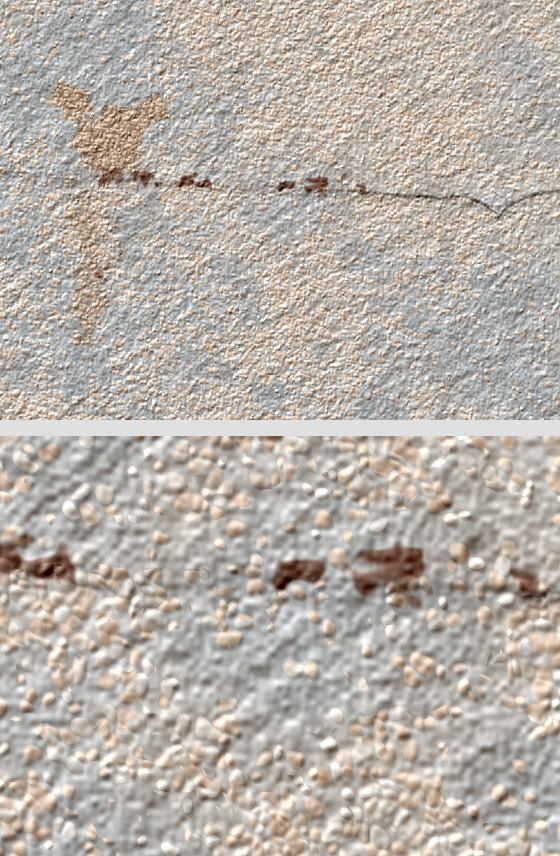
Top: the whole. Bottom: its middle third, enlarged.
Reproduce this texture procedurally as a Shadertoy shader.

```glsl
const vec3 STONE_COOL = vec3(0.665, 0.680, 0.685);
const vec3 STONE_WARM = vec3(0.735, 0.715, 0.690);
const vec3 GRAIN_PINK = vec3(0.800, 0.695, 0.605);
const vec3 GRAIN_PALE = vec3(0.800, 0.775, 0.745);
const vec3 MORTAR = vec3(0.660, 0.550, 0.450);
const vec3 RUST = vec3(0.400, 0.250, 0.190);
const vec3 SHADOW = vec3(0.330, 0.290, 0.260);
const vec3 PEBBLE = vec3(0.740, 0.735, 0.725);
const vec2 LIGHT_DIR = vec2(-0.5, 0.86);
const float LIGHT_STEP = 0.0042;
const float LIGHT_GAIN = 0.62;
const float GRAIN_SCALE = 105.0;
const float GRAIN_RISE = 0.36;
// Sandy clusters and pebbles: centre and radius
const vec3 CLUSTERS[7] = vec3[7](
    vec3(0.66, 0.83, 0.24), vec3(1.02, 0.67, 0.13), vec3(1.08, 0.37, 0.11),
    vec3(0.66, 0.17, 0.19), vec3(0.06, 0.38, 0.14), vec3(0.20, 0.42, 0.12),
    vec3(0.04, 0.62, 0.08));
const vec3 PEBBLES[2] = vec3[2](vec3(1.185, 0.517, 0.022), vec3(1.20, 0.012, 0.026));
// Rust stains on the seam: position and half width
const vec2 STAINS[5] = vec2[5](vec2(0.35, 0.022), vec2(0.465, 0.035),
    vec2(0.68, 0.018), vec2(0.742, 0.026), vec2(0.865, 0.012));

float hash(vec2 p) {
    vec3 q = fract(p.xyx * 0.1031);
    q += dot(q, q.yzx + 33.33);
    return fract((q.x + q.y) * q.z);
}
float noise(vec2 p) {
    vec2 i = floor(p), f = fract(p);
    f = f * f * (3.0 - 2.0 * f);
    return mix(mix(hash(i), hash(i + vec2(1, 0)), f.x),
               mix(hash(i + vec2(0, 1)), hash(i + vec2(1, 1)), f.x), f.y);
}
float fbm(vec2 p) {
    float sum = 0.0, amp = 0.533;
    for (int i = 0; i < 4; i++, amp *= 0.5) {
        sum += amp * noise(p);
        p = mat2(1.6, 1.2, -1.2, 1.6) * p + 17.0;
    }
    return sum;
}
float capsule(vec2 p, vec2 a, vec2 b, float r) {
    vec2 pa = p - a, ba = b - a;
    return length(pa - ba * clamp(dot(pa, ba) / dot(ba, ba), 0.0, 1.0)) - r;
}
// Scattered domes: x = height, y = random id of the top grain
vec2 grains(vec2 p, float cover) {
    vec2 q = p * GRAIN_SCALE + 0.8 * vec2(noise(p * 70.0), noise(p * 70.0 + 40.0));
    vec2 cell = floor(q), top = vec2(0.0);
    for (int k = 0; k < 9; k++) {
        vec2 c = cell + vec2(k % 3 - 1, k / 3 - 1);
        vec2 d = q - c - vec2(hash(c), hash(c + 37.0));
        float r = mix(0.42, 0.85, hash(c + 59.0));
        float dome = max(0.0, 1.0 - dot(d, d) / (r * r)) * step(hash(c + 91.0), cover);
        if (dome > top.x) top = vec2(dome, hash(c + 73.0));
    }
    return top;
}
// Pitted stone with slanted flaking
float stoneHeight(vec2 p) {
    vec2 slant = mat2(0.82, -0.57, 0.57, 0.82) * p;
    return 0.55 * noise(p * 92.0) + 0.45 * noise(p * 185.0)
         + 0.50 * noise(slant * vec2(28.0, 62.0)) + 0.8 * fbm(p * 14.0);
}
float seamHeight(float x) {
    float dip = (x - 1.18) / 0.04;
    return 0.592 - 0.057 * x - 0.02 * exp(-dip * dip)
         + 0.025 * smoothstep(1.2, 1.33, x) + 0.010 * (noise(vec2(x * 22.0, 5.0)) - 0.5);
}
void mainImage(out vec4 fragColor, in vec2 fragCoord) {
    vec2 p = fragCoord / iResolution.y;
    float broad = fbm(p * 4.0 + 8.0), patchy = fbm(p * 17.0 + 3.0);
    float seam = p.y - seamHeight(p.x);
    // Crumbling mortar: two horns, a body and a thin trail below
    float body = min(capsule(p, vec2(0.165, 0.77), vec2(0.25, 0.62), 0.032),
                     capsule(p, vec2(0.375, 0.74), vec2(0.26, 0.62), 0.032));
    body = min(body, length(p - vec2(0.275, 0.675)) - 0.07) + 0.09 * (patchy - 0.5);
    float trail = capsule(p, vec2(0.20, 0.52), vec2(0.22, 0.22), 0.022) + 0.16 * (patchy - 0.5);
    float mortar = max(1.0 - smoothstep(-0.008, 0.008, body),
                       0.6 - 0.6 * smoothstep(-0.015, 0.015, trail));
    // Share of the surface covered by sand
    float cluster = 0.0;
    for (int i = 0; i < 7; i++) {
        float d = length(p - CLUSTERS[i].xy) / CLUSTERS[i].z;
        cluster = max(cluster, exp(-d * d));
    }
    float cover = smoothstep(0.38, 0.72, 0.55 * patchy + 0.45 * broad + 0.17 * cluster - 0.03);
    float ledge = smoothstep(-0.004, 0.008, seam) * (1.0 - smoothstep(0.03, 0.06, seam))
                * smoothstep(0.22, 0.4, p.x);
    cover = max(0.08 + 0.75 * cover * (1.0 - 0.8 * ledge), 0.95 * mortar);
    // Relief lit from the upper left
    vec2 ahead = p + LIGHT_DIR * LIGHT_STEP;
    vec2 grain = grains(p, cover);
    float slope = stoneHeight(p) - stoneHeight(ahead)
                + GRAIN_RISE * (grain.x - grains(ahead, cover).x);
    // Stone, sand and mortar colours
    float warmth = smoothstep(0.3, 0.7, broad + 0.22 * (p.x - 0.65) + 0.2 * (p.y - 0.5));
    vec3 col = mix(STONE_COOL, STONE_WARM, warmth);
    col += 0.16 * (patchy - 0.5) + 0.10 * (noise(p * 150.0 + 60.0) - 0.5);
    vec3 sand = mix(GRAIN_PINK, GRAIN_PALE, smoothstep(0.3, 0.95, grain.y));
    col = mix(col, sand, 0.8 * smoothstep(0.0, 0.35, grain.x));
    col = mix(col, MORTAR + 0.14 * (grain.x - 0.4), 0.8 * mortar);
    // Rust and hollow spots
    float ragged = 0.030 * (noise(p * 75.0) - 0.5) + 0.020 * (patchy - 0.5);
    float hollow = min(length((p - vec2(0.257, 0.577)) * vec2(0.75, 1.0)) - 0.020,
                       length(p - vec2(0.235, 0.345)) - 0.014) + ragged;
    float rust = 0.75 - 0.75 * smoothstep(-0.006, 0.006, hollow);
    for (int i = 0; i < 5; i++) {
        float edge = max(abs(p.x - STAINS[i].x) - STAINS[i].y, abs(seam - 0.004) - 0.011);
        rust = max(rust, 1.0 - smoothstep(-0.005, 0.005, edge + ragged));
    }
    col = mix(col, RUST, 0.85 * rust);
    // Crack opening to the right, with soft shade beneath the ledge
    float crack = 1.0 - smoothstep(0.001, 0.0065, abs(seam) + 0.005 * (noise(p * 60.0) - 0.4));
    col = mix(col, SHADOW, crack * mix(0.12, 0.72, smoothstep(0.55, 1.0, p.x)));
    col *= 1.0 - 0.10 * smoothstep(-0.035, -0.004, seam) * (1.0 - smoothstep(-0.004, 0.004, seam));
    // Pebbles with shadows below
    for (int i = 0; i < 2; i++) {
        vec2 d = p - PEBBLES[i].xy;
        float r = PEBBLES[i].z + 0.4 * ragged;
        float shade = 1.0 - smoothstep(-0.006, 0.006, length(d - vec2(0.003, -0.007)) - r);
        col = mix(col, SHADOW, 0.75 * shade);
        float face = 1.0 - smoothstep(-0.003, 0.003, length(d) - r);
        col = mix(col, PEBBLE + 2.5 * dot(d, LIGHT_DIR), face);
    }
    // Highlights stay neutral, shadows turn warm
    float lit = LIGHT_GAIN * slope;
    col += lit * mix(vec3(0.88, 1.0, 1.08), vec3(1.0), step(0.0, lit));
    fragColor = vec4(clamp(col, 0.0, 1.0), 1.0);
}
```
